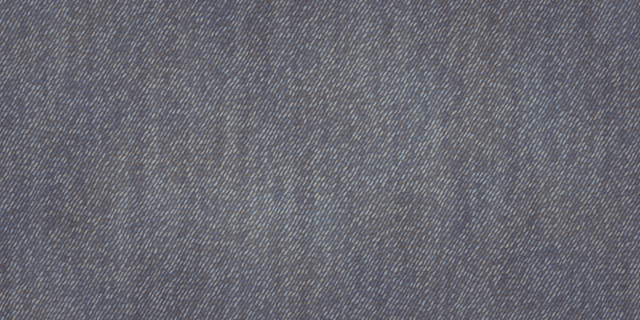
Write a Shadertoy shader that draws this texture.

```glsl
// Faded grey-blue denim: steep twill ridges broken into short pale stitches.
// Each stitch gets its own brightness; gradient noise adds fibre grain,
// warm and cool flecks, vertical wear streaks and soft fading.

const float TAU = 6.2831853;
const float RIDGES = 80.0;        // twill ridges per canvas height
const float STITCHES = 58.0;      // stitch rows per canvas height
const float LEAN = 0.6;           // sideways run of a ridge per unit of rise
const vec3 SHADOW = vec3(0.325, 0.315, 0.360);
const vec3 THREAD = vec3(0.625, 0.660, 0.650);
const vec3 COOL_SHIFT = vec3(-0.017, 0.003, 0.030);

float hash(vec2 cell) {
    vec3 q = fract(cell.xyx * vec3(0.1031, 0.1030, 0.0973));
    q += dot(q, q.yzx + 33.33);
    return fract((q.x + q.y) * q.z);
}

vec2 gradient(vec2 cell) {
    float angle = TAU * hash(cell);
    return vec2(cos(angle), sin(angle));
}

// Gradient noise, roughly -0.6 to 0.6
float noise(vec2 p) {
    vec2 i = floor(p), f = p - i;
    vec2 w = f * f * f * (f * (f * 6.0 - 15.0) + 10.0);
    vec2 e = vec2(1.0, 0.0);
    float low = mix(dot(gradient(i), f),
                    dot(gradient(i + e.xy), f - e.xy), w.x);
    float high = mix(dot(gradient(i + e.yx), f - e.yx),
                     dot(gradient(i + e.xx), f - e.xx), w.x);
    return mix(low, high, w.y);
}

// Soft bump, 0 at the cell borders and 1 in the middle
float bump(float x) {
    return 0.5 - 0.5 * cos(TAU * x);
}

// Brightness of the weave; across counts ridges, along counts stitches
float weave(float across, float along) {
    float ridge = floor(across);
    float shifted = along + 7.0 * hash(vec2(ridge, 3.0));
    float paleness = hash(vec2(ridge, floor(shifted)) + 11.0);
    float stitch = mix(0.4, 1.0, sqrt(bump(shifted)));
    return bump(across) * stitch * mix(0.3, 1.05, paleness);
}

// Slow changes of brightness: vertical streaks and worn patches
float wear(vec2 p) {
    return 0.13 * noise(p * vec2(24.0, 1.6) + 5.0)
         + 0.10 * noise(p * vec2(60.0, 4.0) + 19.0)
         + 0.12 * noise(p * vec2(3.0, 2.4) + 41.0);
}

void mainImage(out vec4 fragColor, in vec2 fragCoord) {
    vec2 p = fragCoord / iResolution.y;
    vec2 centred = 2.0 * fragCoord / iResolution.xy - 1.0;

    // Slightly wavering twill
    float waver = 0.5 * noise(p * vec2(14.0, 9.0))
                + 0.25 * noise(p * 45.0 + 70.0);
    float across = RIDGES * (p.x - LEAN * p.y) + waver;
    float along = STITCHES * p.y;

    // Light and dark of the cloth
    float grain = noise(p * 110.0 + 23.0);
    float light = 0.07 + weave(across, along) + 0.22 * grain + wear(p);
    vec3 color = mix(SHADOW, THREAD, clamp(light, -0.05, 1.0));

    // Cool and warm flanks of the ridges, with scattered flecks
    float tint = 0.8 * sin(TAU * across)
               + 2.6 * noise(p * 85.0 + 57.0)
               + 0.8 * noise(p * 5.0 + 91.0);
    color += tint * COOL_SHIFT;

    // Gentle darkening towards the edges
    float edge = smoothstep(0.25, 1.3, length(centred));
    color *= mix(vec3(1.03), vec3(0.90, 0.89, 0.92), edge);

    fragColor = vec4(color, 1.0);
}
```
